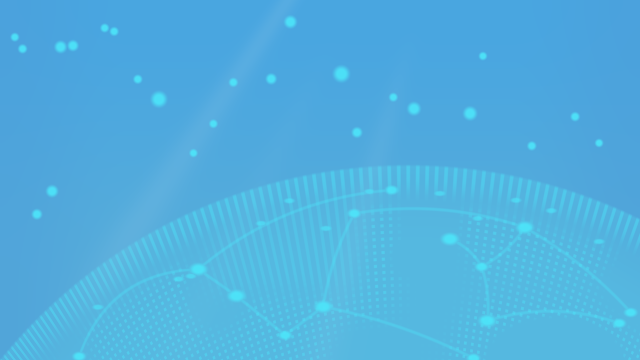
Write a Shadertoy shader that draws this background.

```glsl
// A dotted globe with glowing network links rising under a blue sky with light beams.

const vec2 GLOBE_CENTER = vec2(1.134, -0.917);
const float GLOBE_RADIUS = 1.458;

vec2 hash2(float n) {
    vec3 q = fract(vec3(n) * vec3(0.1031, 0.1030, 0.0973));
    q += dot(q, q.yzx + 33.33);
    return fract((q.xx + q.yz) * q.zy);
}

float valueNoise(vec2 p) {
    vec2 cell = floor(p), f = fract(p);
    f = f * f * (3.0 - 2.0 * f);
    float n = cell.x + cell.y * 57.0 + 200.0;
    return mix(mix(hash2(n).x, hash2(n + 1.0).x, f.x),
               mix(hash2(n + 57.0).x, hash2(n + 58.0).x, f.x), f.y);
}

float softDot(vec2 offset, float radius) {
    return 1.0 - smoothstep(radius * 0.45, radius * 1.3, length(offset));
}

// Slanted ray that widens downward from its place on the top edge.
float beam(vec2 p, float topX, float slope, float width) {
    float drop = 1.0 - p.y;
    float across = (p.x - topX - slope * drop) / (width * (0.6 + drop));
    return exp(-across * across);
}

// Bowed line with a flattened glowing node at each end.
float link(vec2 p, vec2 a, vec2 b, float bow) {
    vec2 along = normalize(b - a);
    float span = length(b - a);
    float t = clamp(dot(p - a, along) / span, 0.0, 1.0);
    vec2 curve = mix(a, b, t) + vec2(-along.y, along.x) * bow * 4.0 * t * (1.0 - t);
    float line = 0.36 * (1.0 - smoothstep(0.001, 0.007, length(p - curve)));
    vec2 squash = vec2(1.0, 1.45);
    float nodes = max(softDot((p - a) * squash, 0.024), softDot((p - b) * squash, 0.018));
    return max(line, 0.9 * nodes);
}

float network(vec2 p) {
    vec2 west = vec2(0.551, 0.252), south = vec2(0.898, 0.148);
    vec2 north = vec2(0.984, 0.407), east = vec2(1.458, 0.368);
    vec2 fork = vec2(1.338, 0.259), hub = vec2(1.354, 0.109);
    vec2 low = vec2(0.792, 0.069), inner = vec2(0.657, 0.178);
    float g = link(p, west, vec2(1.088, 0.472), 0.047);
    g = max(g, link(p, south, north, 0.012));
    g = max(g, link(p, east, north, -0.03));
    g = max(g, link(p, east, vec2(1.752, 0.132), 0.015));
    g = max(g, link(p, east, fork, 0.01));
    g = max(g, link(p, vec2(1.25, 0.336), fork, 0.01));
    g = max(g, link(p, hub, fork, -0.008));
    g = max(g, link(p, hub, vec2(1.72, 0.102), 0.03));
    g = max(g, link(p, south, low, 0.0));
    g = max(g, link(p, south, vec2(1.315, 0.005), 0.015));
    g = max(g, link(p, inner, low, 0.0));
    g = max(g, link(p, west, inner, 0.0));
    return max(g, link(p, west, vec2(0.22, 0.01), -0.07));
}

void mainImage(out vec4 fragColor, in vec2 fragCoord) {
    vec2 p = fragCoord / iResolution.y;
    float width = iResolution.x / iResolution.y;
    vec3 cyan = vec3(0.30, 0.90, 0.98);

    // Sky
    vec3 color = mix(vec3(0.335, 0.675, 0.855), vec3(0.285, 0.65, 0.88), smoothstep(0.2, 1.0, p.y));
    float side = abs(p.x / width - 0.5) * 2.0;
    color = mix(color, vec3(0.30, 0.62, 0.85), 0.5 * smoothstep(0.6, 1.0, side));

    // Globe body
    float depth = GLOBE_RADIUS - length(p - GLOBE_CENTER);
    float inside = smoothstep(-0.004, 0.006, depth);
    color = mix(color, vec3(0.335, 0.725, 0.88), inside * (0.45 + 0.5 * smoothstep(0.0, 0.25, depth)));

    // Open water interrupts the dotted land
    float land = smoothstep(0.25, 0.5, valueNoise(p * 5.0));
    land *= smoothstep(0.04, 0.065, length(p - vec2(1.134, 0.282)));
    land *= smoothstep(0.9, 1.05, length((p - vec2(1.54, 0.0)) / vec2(0.2, 0.125)));

    // Strokes fan along meridians near the rim and break into dots lower down
    float meridian = (p.x - GLOBE_CENTER.x) / (p.y + 1.4);
    float columns = smoothstep(-0.2, 0.9, cos(6.2832 * meridian / 0.0137));
    float rows = smoothstep(-0.5, 0.8, cos(6.2832 * depth / 0.0185));
    float rimBand = 1.0 - smoothstep(0.03, 0.11, depth);
    float longLines = smoothstep(0.5, 0.65, p.x) * (1.0 - smoothstep(0.95, 1.05, p.x))
                    * smoothstep(0.12, 0.24, p.y);
    float dotted = smoothstep(0.07, 0.16, depth) * (1.0 - longLines);
    float strength = max(0.42 * rimBand, max(0.25 * longLines, 0.42 * land * dotted));
    color = mix(color, cyan, inside * strength * columns * mix(1.0, rows, dotted));
    color = mix(color, cyan, 0.12 * inside * exp(-max(depth, 0.0) * 35.0));

    // Light beams
    float rays = 0.23 * beam(p, 0.80, -0.67, 0.05) * smoothstep(0.0, 0.4, p.y);
    rays += 0.15 * beam(p, 1.17, -0.28, 0.035) * (1.0 - smoothstep(0.6, 0.95, p.y));
    rays += 0.06 * beam(p, 0.98, -0.5, 0.04) * (1.0 - smoothstep(0.6, 0.9, p.y));
    color = mix(color, vec3(0.52, 0.76, 0.90), rays);

    // Network, with small flat nodes sprinkled over the globe
    float glow = network(p);
    for (int i = 0; i < 14; i++) {
        vec2 h = hash2(float(i) + 71.0);
        float x = width * (float(i) + h.x) / 14.0;
        float dx = x - GLOBE_CENTER.x;
        float rimY = GLOBE_CENTER.y + sqrt(GLOBE_RADIUS * GLOBE_RADIUS - dx * dx);
        vec2 node = vec2(x, rimY - 0.05 - 0.14 * h.y);
        glow = max(glow, 0.65 * softDot((p - node) * vec2(0.8, 1.6), 0.012));
    }

    // Floating sky dots, denser toward the left
    for (int i = 0; i < 24; i++) {
        vec2 h = hash2(float(i) + 11.0), s = hash2(float(i) + 131.0);
        float x = 0.04 + (width - 0.1) * pow((float(i) + h.x) / 24.0, 1.5);
        float dx = x - GLOBE_CENTER.x;
        float rimY = GLOBE_CENTER.y + sqrt(GLOBE_RADIUS * GLOBE_RADIUS - dx * dx);
        vec2 place = vec2(x, mix(max(rimY + 0.08, 0.37), 0.95, h.y));
        glow = max(glow, 0.9 * softDot(p - place, 0.011 + 0.011 * s.x * s.x));
    }
    fragColor = vec4(mix(color, cyan, glow), 1.0);
}
```
